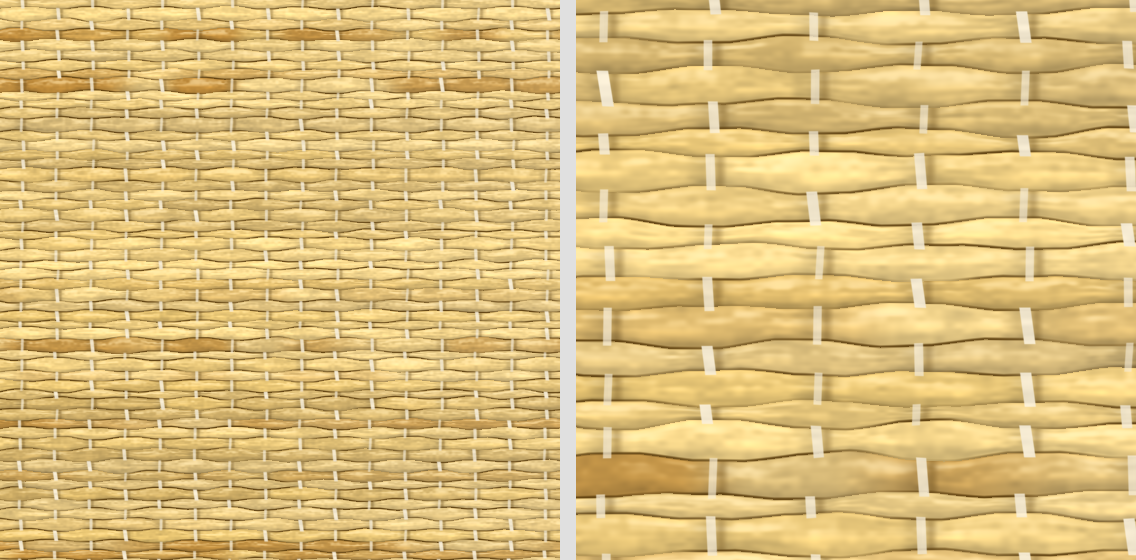
Left, the full canvas; right, a detail of the centre.
A WebGL 1 fragment shader for this texture:

```glsl
precision highp float;

uniform vec2 u_resolution;

const float COLUMNS = 8.0;
const float ROWS = 56.0;
const float TAU = 6.2831853;

const vec3 GAP = vec3(0.36, 0.24, 0.05);
const vec3 BROWN = vec3(0.74, 0.54, 0.23);
const vec3 OLIVE = vec3(0.80, 0.67, 0.39);
const vec3 STRAW = vec3(0.91, 0.77, 0.44);
const vec3 GOLD = vec3(1.00, 0.87, 0.55);
const vec3 PALE = vec3(0.90, 0.80, 0.57);
const vec3 SHEEN = vec3(0.99, 0.92, 0.74);
const vec3 THREAD = vec3(0.98, 0.94, 0.85);

float hash(vec2 p) {
  vec3 q = fract(p.xyx * 0.1031);
  q += dot(q, q.yzx + 33.33);
  return fract((q.x + q.y) * q.z);
}

float noise(vec2 p) {
  vec2 cell = floor(p);
  vec2 f = fract(p);
  f = f * f * (3.0 - 2.0 * f);
  float low = mix(hash(cell), hash(cell + vec2(1.0, 0.0)), f.x);
  float high = mix(hash(cell + vec2(0.0, 1.0)), hash(cell + 1.0), f.x);
  return mix(low, high, f.y);
}

// Lower edge of a row: flat runs that step across at each half reed.
float rowEdge(float row, float u) {
  float jitter = 0.40 * (hash(vec2(row, 3.0)) - 0.5);
  float wander = 0.18 * (noise(vec2(u * 2.6, row * 7.0)) - 0.5);
  float lag = 0.16 * (hash(vec2(row, 17.0)) - 0.5);
  float wave = cos(TAU * (u + 0.5 * row + lag));
  return row + jitter + wander + 0.11 * clamp(1.4 * wave, -1.0, 1.0);
}

// Each reed has its own tone, and some reeds are stained brown.
vec3 reedColor(float row, float segment, float u) {
  float tone = 0.6 * hash(vec2(row, 11.0)) + 0.4 * noise(vec2(row * 0.27, 5.0));
  tone += 0.28 * (hash(vec2(segment, row + 40.0)) - 0.5);
  vec3 color = mix(OLIVE, STRAW, smoothstep(0.15, 0.5, tone));
  color = mix(color, GOLD, smoothstep(0.48, 0.8, tone));
  color = mix(color, PALE, 0.6 * hash(vec2(row, 51.0)));
  float stained = smoothstep(0.72, 0.95, hash(vec2(row, 23.0)));
  float patches = noise(vec2(u * 1.3, row * 3.0));
  return mix(color, BROWN, stained * smoothstep(0.05, 0.7, patches));
}

// Fine fibres stretched along the reed.
float fibres(float u, float height) {
  float fine = noise(vec2(u * 6.0, height * 7.0));
  float coarse = noise(vec2(u * 3.0 + 9.0, height * 3.0));
  float flecks = noise(vec2(u * 22.0, height * 6.0 + 4.0));
  return 0.4 * fine + 0.35 * coarse + 0.25 * flecks - 0.5;
}

// Shift of the stitches in one row.
float stitchShift(float row) {
  return 0.5 * row + 0.04 * (hash(vec2(row, 31.0)) - 0.5);
}

// Coverage of the stitches of one row, reaching over its neighbours.
float stitchMask(float row, float u, float y, float pixelU, float pixelY) {
  float along = u + stitchShift(row);
  float index = floor(along + 0.5);
  float seed = hash(vec2(index, row + 70.0));
  float low = rowEdge(row, u) - 0.14;
  float high = rowEdge(row + 1.0, u) + 0.10;
  float middle = 0.5 * (low + high);
  float lean = along - index + 0.035 * (seed - 0.3) * (y - middle);
  float halfWidth = 0.017 + 0.011 * seed;
  float side = 1.0 - smoothstep(halfWidth - pixelU, halfWidth + pixelU, abs(lean));
  float reach = 0.5 * (high - low);
  float ends = 1.0 - smoothstep(reach - pixelY, reach + pixelY, abs(y - middle));
  return side * ends * (0.62 + 0.36 * seed);
}

void main() {
  vec2 uv = gl_FragCoord.xy / u_resolution;
  float u = COLUMNS * (uv.x - 0.036 - 0.005 * uv.y) + 0.5;
  float y = uv.y * ROWS;
  float pixelU = COLUMNS / u_resolution.x;
  float pixelY = ROWS / u_resolution.y;

  // Find the row between two wavy edges.
  float row = floor(y);
  if (y < rowEdge(row, u)) row -= 1.0;
  else if (y >= rowEdge(row + 1.0, u)) row += 1.0;
  float bottom = rowEdge(row, u);
  float top = rowEdge(row + 1.0, u);
  float v = (y - bottom) / (top - bottom);

  // Position along the reed, with stitches at whole numbers.
  float along = u + stitchShift(row);
  float segment = floor(along);
  float offset = along - floor(along + 0.5);

  // Reed surface: shaded underside, streaks and a pale sheen
  float streak = fibres(u, row * 1.7 + v);
  vec3 color = reedColor(row, segment, u);
  color = mix(color, PALE, 0.3 * smoothstep(0.3, 1.0, uv.x));
  color *= 0.86 + 0.18 * smoothstep(0.0, 0.5, v);
  color *= 1.0 + 0.34 * streak;
  float sheen = smoothstep(0.35, 0.7, v) * (1.0 - smoothstep(0.8, 1.0, v));
  color = mix(color, SHEEN, 0.5 * sheen * smoothstep(-0.15, 0.3, streak));
  color *= 1.0 - 0.10 * (1.0 - smoothstep(0.02, 0.14, abs(offset)));

  // Thin broken gaps, darkest where a reed dives under its stitch
  float gapRow = v < 0.5 ? row : row + 1.0;
  float wear = noise(vec2(u * 3.1, gapRow * 5.0));
  float rowDepth = hash(vec2(gapRow, 61.0));
  float gapDepth = 0.16 + 0.74 * smoothstep(0.25, 0.85, 0.65 * wear + 0.35 * rowDepth);
  float lower = 1.0 - smoothstep(0.02, 0.07 + pixelY, y - bottom);
  float upper = 1.0 - smoothstep(0.0, 0.02 + pixelY, top - y);
  color = mix(color, GAP, gapDepth * max(lower, 0.6 * upper));

  // Shadow beside the stitch, then white stitches over nearby rows
  float shadow = 1.0 - smoothstep(0.0, 0.04, abs(offset - 0.045));
  color = mix(color, GAP, 0.25 * shadow);
  float thread = 0.0;
  for (int i = -1; i <= 1; i++) {
    thread = max(thread, stitchMask(row + float(i), u, y, pixelU, pixelY));
  }
  float twist = 0.94 + 0.08 * noise(vec2(u * 9.0, y * 5.0));
  color = mix(color, THREAD * twist, thread);

  gl_FragColor = vec4(clamp(color, 0.0, 1.0), 1.0);
}
```
